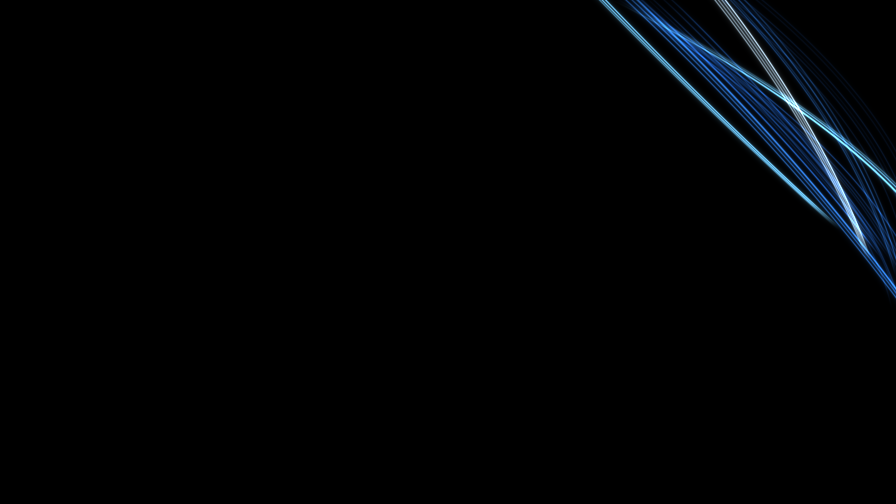
A WebGL 2 fragment shader for this background:

```glsl
#version 300 es
precision highp float;
// Fine blue and white light strands sweep across the upper right corner of a
// black canvas. Each bundle follows a parabola x = a + b*y + c*y*y, with y
// measured down from the top edge and x leftward-negative from the right edge.

#define LINE_WIDTH 0.0016
#define HALO_WIDTH 0.0075
#define HALO_GAIN 0.10
#define END_FADE 0.07
#define DEEP_BLUE vec3(0.05, 0.14, 0.28)
#define MID_BLUE vec3(0.14, 0.36, 0.65)
#define ICE_BLUE vec3(0.40, 0.72, 0.90)
#define WHITE_GLOW vec3(0.78, 0.91, 1.00)

uniform vec2 u_resolution;
out vec4 fragColor;

float hash(float n) {
    return fract(sin(n * 127.1) * 43758.5453);
}

// Thin smooth core plus a soft halo, never thinner than a pixel
float strand(float dist) {
    float width = max(LINE_WIDTH, 0.55 / u_resolution.y);
    float core = exp(-dist * dist / (width * width));
    float halo = exp(-dist * dist / (HALO_WIDTH * HALO_WIDTH));
    return core + HALO_GAIN * halo;
}

// curve: parabola a, b, c; span: first and last depth;
// spread: half width of the bundle at both ends of the span
vec3 bundle(vec2 p, vec3 curve, vec2 span, vec2 spread, int count, float seed, vec3 tint) {
    float center = curve.x + p.y * (curve.y + curve.z * p.y);
    float slope = curve.y + 2.0 * curve.z * p.y;
    float along = clamp((p.y - span.x) / (span.y - span.x), 0.0, 1.0);
    float halfWidth = mix(spread.x, spread.y, along);
    float fade = smoothstep(span.x - END_FADE, span.x + END_FADE, p.y)
               * (1.0 - smoothstep(span.y - END_FADE, span.y, p.y));
    float light = 0.0;
    for (int i = 0; i < count; i++) {
        float id = seed + float(i);
        float even = (float(i) + 0.5) / float(count) * 2.0 - 1.0;
        float offset = halfWidth * (even + 0.5 * (hash(id) - 0.5));
        float dist = (p.x - center - offset) * inversesqrt(1.0 + slope * slope);
        light += strand(dist) * mix(0.35, 1.0, hash(id + 31.7));
    }
    return tint * light * fade;
}

void main() {
    vec2 p = (gl_FragCoord.xy - u_resolution) / u_resolution.y;
    p.y = -p.y;
    vec3 color = vec3(0.0);

    // Dim veils: outer fringe, inner fan and low fan
    color += bundle(p, vec3(-0.300, 1.225, -1.06), vec2(-0.05, 0.48), vec2(0.045, 0.030), 6, 3.0, DEEP_BLUE * 0.5);
    color += bundle(p, vec3(-0.540, 1.594, -1.07), vec2(0.05, 0.62), vec2(0.015, 0.045), 8, 17.0, DEEP_BLUE);
    color += bundle(p, vec3(-0.480, 1.080, -0.36), vec2(0.02, 0.52), vec2(0.035, 0.012), 6, 29.0, DEEP_BLUE * 1.3);

    // Blue strands: right arc and the long lower sweep
    color += bundle(p, vec3(-0.315, 0.924, -0.612), vec2(-0.02, 0.56), vec2(0.020, 0.012), 4, 41.0, MID_BLUE * 0.65);
    color += bundle(p, vec3(-0.521, 1.056, -0.27), vec2(-0.02, 0.75), vec2(0.016, 0.007), 4, 53.0, MID_BLUE);

    // Bright left edge
    color += bundle(p, vec3(-0.584, 0.968, 0.148), vec2(-0.10, 0.46), vec2(0.010, 0.005), 3, 67.0, ICE_BLUE);

    // Crossing arc, brighter toward the right
    float rise = mix(0.45, 1.0, smoothstep(-0.40, -0.15, p.x));
    color += rise * bundle(p, vec3(-0.558, 1.992, -1.344), vec2(0.06, 0.55), vec2(0.010, 0.012), 4, 79.0, ICE_BLUE);

    // White ribbon, narrowing as it falls
    color += bundle(p, vec3(-0.350, 0.776, -0.39), vec2(-0.10, 0.52), vec2(0.013, 0.004), 4, 97.0, WHITE_GLOW);

    fragColor = vec4(min(color, 1.0), 1.0);
}
```
